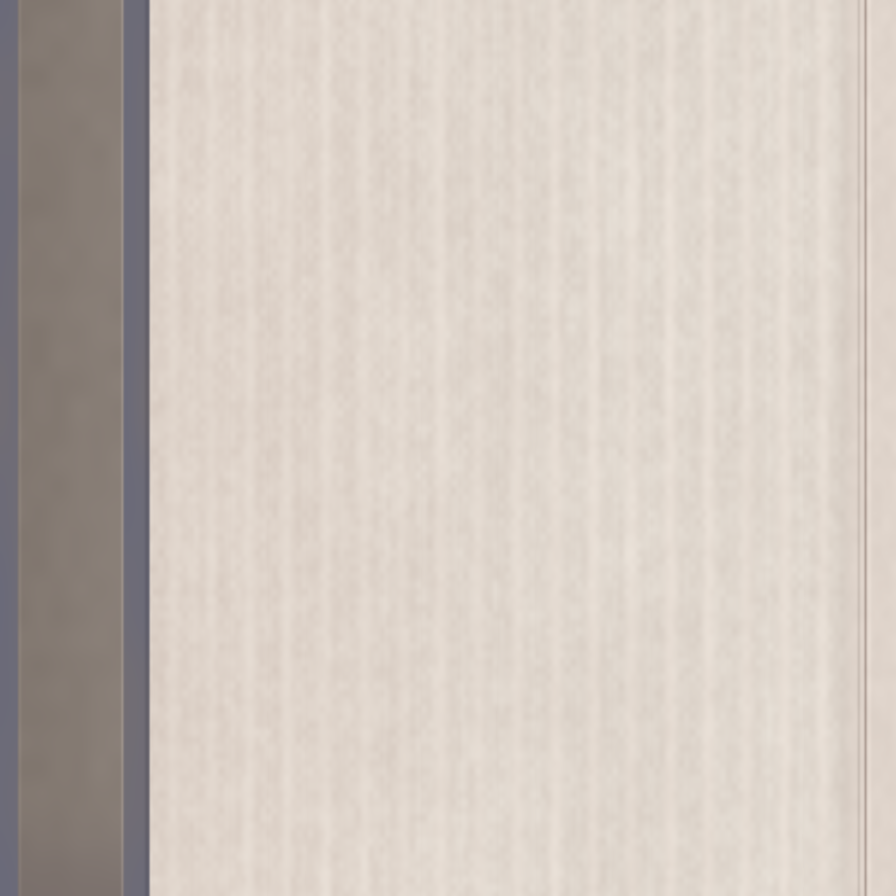
A three.js fragment shader for this pattern:

```glsl
varying vec2 vUv;

float hash(vec2 p) {
  return fract(sin(dot(p, vec2(127.1, 311.7))) * 43758.5453);
}

float noise(vec2 p) {
  vec2 i = floor(p), f = fract(p);
  f = f * f * (3.0 - 2.0 * f);
  return mix(mix(hash(i), hash(i + vec2(1.0, 0.0)), f.x),
             mix(hash(i + vec2(0.0, 1.0)), hash(i + vec2(1.0, 1.0)), f.x), f.y);
}

// Soft vertical line centred on c
float line(float x, float c, float width) {
  float d = (x - c) / width;
  return exp(-d * d);
}

float edge(float x, float c) {
  return smoothstep(c - 0.0018, c + 0.0018, x);
}

vec3 ribbedCloth(vec2 uv) {
  // Narrow bright ridges with a fainter one halfway between
  float x = uv.x + 0.0025 * (noise(uv * vec2(60.0, 45.0)) - 0.5);
  float rib = x / 0.0427;
  float id = floor(rib);
  float u = fract(rib) - 0.515;
  float ridge = line(u, 0.0, 0.17) * (0.75 + 0.4 * hash(vec2(id, 3.0)));
  float between = line(abs(u), 0.43, 0.09) * (0.15 + 0.35 * hash(vec2(id, 8.0)));

  // Woven mottling, from fine flecks to broad patches
  float flecks = noise(uv * vec2(150.0, 115.0)) - 0.5;
  float blotches = noise(uv * vec2(72.0, 44.0) + 17.0) - 0.5;
  float patches = noise(uv * vec2(7.0, 5.0) + 41.0) - 0.5;
  float streaks = noise(uv * vec2(110.0, 5.0) + 73.0) - 0.5;

  float light = 0.40 + 0.40 * ridge + 0.35 * between;
  light += (0.38 * flecks + 0.32 * blotches) * (1.0 - 0.45 * ridge);
  light += 0.22 * patches + 0.22 * streaks;
  light += 0.22 * smoothstep(0.15, 0.65, uv.x) - 0.06;
  vec3 cloth = mix(vec3(0.845, 0.795, 0.757), vec3(0.905, 0.868, 0.832), light);

  // Greener shadow flecks towards the right
  cloth.r -= 0.008 * smoothstep(0.25, 0.7, uv.x) * (1.0 - ridge);
  return cloth;
}

vec3 frameBars(vec2 uv) {
  vec3 blue = mix(vec3(0.415, 0.415, 0.475), vec3(0.45, 0.43, 0.45),
                  noise(uv * vec2(30.0, 9.0)));
  vec3 taupe = vec3(0.52, 0.48, 0.45);
  taupe += 0.018 * (noise(uv * vec2(45.0, 35.0)) - 0.5);
  taupe += 0.025 * (smoothstep(0.02, 0.13, uv.x) - 0.5);
  taupe = mix(taupe, vec3(0.46, 0.42, 0.41), 0.6 * smoothstep(0.12, 0.0, uv.y));

  vec3 col = mix(blue, taupe, edge(uv.x, 0.020) - edge(uv.x, 0.138));
  col += 0.07 * line(uv.x, 0.1365, 0.0016);
  col += 0.03 * line(uv.x, 0.0225, 0.0018);
  return col - 0.05 * line(uv.x, 0.164, 0.0025);
}

void main() {
  vec3 cloth = ribbedCloth(vUv);

  // Smooth border strip around the double seam
  vec3 border = vec3(0.872, 0.825, 0.79);
  border += 0.025 * (noise(vUv * vec2(95.0, 60.0)) - 0.5);
  cloth = mix(cloth, border, 0.75 * smoothstep(0.93, 0.955, vUv.x));
  cloth -= 0.025 * line(vUv.x, 0.942, 0.008);
  cloth -= 0.08 * line(vUv.x, 0.9585, 0.0018);
  cloth -= vec3(0.18, 0.20, 0.20) * line(vUv.x, 0.9660, 0.0016);
  cloth += 0.03 * line(vUv.x, 0.9705, 0.0022);

  vec3 col = mix(frameBars(vUv), cloth, edge(vUv.x, 0.167));
  gl_FragColor = vec4(col, 1.0);
}
```
